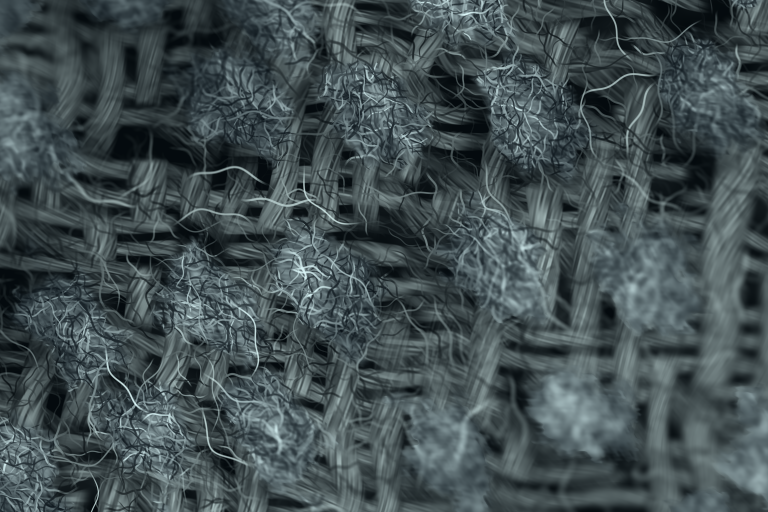
This texture is drawn by a WebGL 1 fragment shader. Its source:

```glsl
precision highp float;
uniform vec2 u_resolution;

#define TUFT_SIZE vec2(0.37, 0.25)
#define TUFT_ANGLE -0.9
#define ROW_SPACING 0.052
#define COLUMN_SPACING 0.088
#define HAIR_LAYERS 11
#define HAIR_CELL 0.046
#define STRAY_CELL 0.10
#define HAIR_WIDTH 0.0015
#define MAX_BLUR 0.012
#define CONTRAST 1.2
#define BRIGHTNESS 0.32

vec4 hash4(vec2 p) {
  vec4 q = fract(p.xyxy * vec4(0.1031, 0.1030, 0.0973, 0.1099));
  q += dot(q, q.wzxy + 33.33);
  return fract((q.xxyz + q.yzzw) * q.zywx);
}

float noise(vec2 p) {
  vec2 i = floor(p), f = fract(p);
  f = f * f * (3.0 - 2.0 * f);
  float low = mix(hash4(i).x, hash4(i + vec2(1, 0)).x, f.x);
  float high = mix(hash4(i + vec2(0, 1)).x, hash4(i + vec2(1, 1)).x, f.x);
  return mix(low, high, f.y);
}

// Coordinates in a frame whose x axis points along angle a
mat2 frame(float a) {
  float c = cos(a), s = sin(a);
  return mat2(c, -s, s, c);
}

// Soft height of the staggered, slanting tufts
float tuftHeight(vec2 p) {
  vec2 g = frame(TUFT_ANGLE) * p / TUFT_SIZE + 7.3;
  float rough = 0.22 * noise(p * 13.0) + 0.12 * noise(p * 37.0);
  float height = 0.0;
  for (int j = -1; j <= 1; j++) {
    for (int i = -1; i <= 1; i++) {
      vec2 id = floor(g) + vec2(i, j);
      vec2 centre = id + 0.5 + 0.45 * (hash4(id).xy - 0.5);
      centre.x += 0.5 * mod(id.y, 2.0);
      height = max(height, 1.0 - smoothstep(0.2, 0.68, length(g - centre) + rough));
    }
  }
  return height;
}

// Lays parallel twisted yarns, running along q.x, over the tone
float layYarns(float tone, vec2 q, float spacing, float light, float broken, float blur) {
  float row = floor(q.y / spacing), f = fract(q.y / spacing) - 0.5;
  float soft = min(0.3, (blur + 1.0 / u_resolution.y) / spacing);
  float sharp = 1.0 - 0.9 * blur / MAX_BLUR;
  float twist = noise(vec2(q.x * 24.0, (q.y + 0.25 * q.x) * 250.0)) - 0.5;
  float cover = 1.0 - smoothstep(0.34 - soft, 0.34 + soft, abs(f));
  cover *= smoothstep(broken - 0.12, broken + 0.12, noise(vec2(q.x * 9.0, row * 5.3)));
  float shade = light * (1.08 - 3.4 * f * f) * (1.0 + 0.95 * twist * sharp);
  return mix(tone, shade, cover);
}

// Lays one layer of short curled hairs over the tone
float layHairs(float tone, vec2 p, float layer, float cell, float density, float light, float blur) {
  float turn = layer * 1.7;
  vec2 q = frame(turn) * p / cell + layer * 17.3;
  float soft = 0.7 / u_resolution.y + blur;
  for (int j = -1; j <= 1; j++) {
    for (int i = -1; i <= 1; i++) {
      vec2 id = floor(q) + vec2(i, j);
      vec4 r = hash4(id + 91.0 * layer);
      vec2 d = frame(TUFT_ANGLE + 2.7 * (r.z - 0.5) - turn) * (q - id - r.xy);
      float curl = 1.3 * (r.w - 0.5), phase = 7.0 * d.x + 40.0 * r.x;
      float bend = curl * d.x * d.x + 0.05 * sin(phase);
      float slope = 2.0 * curl * d.x + 0.35 * cos(phase);
      float dist = abs(d.y - bend) * cell / sqrt(1.0 + slope * slope);
      float width = HAIR_WIDTH * (0.6 + 0.8 * r.y);
      float ink = 1.0 - smoothstep(max(width - soft, 0.0), width + soft, dist);
      ink *= min(1.0, 2.0 * width / (width + soft));
      ink *= 1.0 - smoothstep(0.5, 0.85, abs(d.x));
      float pick = fract(9.7 * r.x + 3.1 * r.w), gloss = fract(7.3 * r.z + 5.1 * r.w);
      ink *= smoothstep(pick - 0.12, pick + 0.12, density);
      tone = mix(tone, light * mix(0.13, 0.74, gloss * gloss), 0.85 * ink);
    }
  }
  return tone;
}

void main() {
  vec2 p = gl_FragCoord.xy / u_resolution.y;
  float height = tuftHeight(p);
  float shadow = tuftHeight(p + vec2(0.045, 0.035));

  // Focus runs from lower left to upper right; tufts stand nearer
  float depth = dot(p - vec2(0.62, 0.52), vec2(0.64, -0.77)) + 0.1 * height;
  float defocus = smoothstep(0.14, 0.75, abs(depth));
  float blur = MAX_BLUR * defocus;

  // Open weave over dark gaps
  vec2 warp = vec2(noise(p * 6.0), noise(p * 6.0 + 31.7)) - 0.5;
  vec2 w = p + 0.05 * warp;
  float tone = 0.05 + 0.06 * noise(p * 20.0);
  tone = layYarns(tone, frame(-0.6) * w, 0.11, 0.23, 0.4, blur);
  tone = layYarns(tone, frame(-0.08) * w, ROW_SPACING, 0.32, 0.33, blur);
  tone = layYarns(tone, frame(1.48) * w, COLUMN_SPACING, 0.37, 0.48, blur);
  tone *= 1.0 - 0.45 * shadow * (1.0 - height);

  // Matted fleece of the tufts
  vec2 m = frame(TUFT_ANGLE) * (p + 0.06 * warp);
  float mat = 0.5 * noise(m * vec2(45.0, 170.0)) + 0.5 * noise(frame(0.8) * m * vec2(50.0, 190.0));
  float mottle = noise(m * vec2(14.0, 26.0)) - 0.5;
  float fleece = 0.27 + 0.1 * height + 0.2 * mottle + 0.4 * (mat - 0.5) * (1.0 - 0.85 * defocus);
  float cover = smoothstep(0.12, 0.55, height + 0.25 * (mat - 0.5));
  tone = mix(tone, fleece, cover);

  // Curled hairs, dense on tufts and sparse on the weave
  float light = 0.75 + 0.35 * height + 0.4 * mottle;
  for (int i = 0; i < HAIR_LAYERS; i++)
    tone = layHairs(tone, p, float(i), HAIR_CELL, 0.15 + 0.75 * cover, light, blur);
  for (int i = 0; i < 2; i++)
    tone = layHairs(tone, p, float(i) + 20.0, STRAY_CELL, 0.4, 1.15, blur);

  // Broad light and slate-coloured grading
  tone *= 0.8 + 0.4 * noise(p * 2.6 + 4.0) + 0.1 * clamp(depth, -1.0, 1.0);
  tone = max(0.04, BRIGHTNESS + CONTRAST * (tone - 0.3));
  vec3 slate = vec3(0.92, 1.0, 0.98) * tone + vec3(-0.025, 0.0, 0.02);
  slate += vec3(-0.008, 0.0, 0.012) * (cover - 0.5);
  gl_FragColor = vec4(clamp(slate, 0.0, 1.0), 1.0);
}
```
